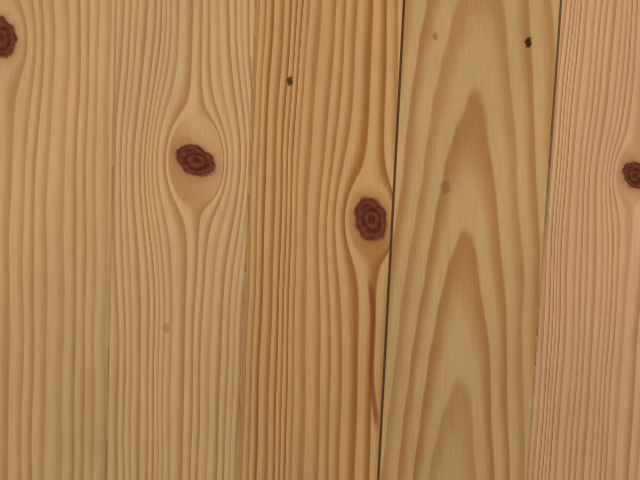
Reproduce this texture procedurally as a Shadertoy shader.

```glsl
// Five slightly slanted pine boards with growth rings, knots and resin.
// Rings are contours of a phase field: straight grain flows around knots,
// while the fourth board has nested arches. Layered sines and cells add wear.

#define RING_WOBBLE 0.0035
#define ARCH_SPACING 0.29
#define ARCH_STEEPNESS 8.0
#define KNOT_REACH 1.35
#define FIBRE_STRENGTH 0.045
#define MOTTLE_STRENGTH 0.022
#define LATEWOOD vec3(0.55, 0.345, 0.165)
#define RUST vec3(0.47, 0.25, 0.14)
#define KNOT_DARK vec3(0.27, 0.14, 0.11)
#define SEAM_DARK vec3(0.25, 0.17, 0.11)

// Base colour of each board
const vec3 EARLYWOOD[5] = vec3[5](
    vec3(0.735, 0.590, 0.400), vec3(0.745, 0.597, 0.415),
    vec3(0.725, 0.560, 0.360), vec3(0.705, 0.560, 0.370),
    vec3(0.760, 0.592, 0.440));

// Ring density at left, at right, and ring contrast
const vec3 GRAIN[5] = vec3[5](
    vec3(52.0, 26.0, 0.62), vec3(76.0, 50.0, 0.58), vec3(72.0, 30.0, 0.92),
    vec3(0.0, 0.0, 0.72), vec3(100.0, 36.0, 0.60));

// Knots: centre, radius, height over width
const vec4 KNOTS[4] = vec4[4](
    vec4(0.003, 0.922, 0.032, 1.35), vec4(0.408, 0.665, 0.041, 0.80),
    vec4(0.773, 0.543, 0.034, 1.40), vec4(1.322, 0.635, 0.025, 1.15));

// Small marks: centre, radius, darkness
const vec4 MARKS[5] = vec4[5](
    vec4(0.604, 0.832, 0.009, 0.85), vec4(1.101, 0.913, 0.010, 0.95),
    vec4(0.347, 0.318, 0.010, 0.28), vec4(0.929, 0.612, 0.014, 0.28),
    vec4(0.907, 0.925, 0.008, 0.35));

float hash(vec2 p) {
    return fract(sin(dot(p, vec2(127.1, 311.7))) * 43758.5);
}

float waves(vec2 p) {
    return (sin(p.x + 1.7 * sin(p.y)) + 0.6 * sin(2.3 * p.y - 1.3 * p.x + 2.0)
          + 0.4 * sin(4.1 * p.x + 3.7 * p.y)) * 0.5;
}

// Distance to the nearest scattered cell point
float cells(vec2 p) {
    vec2 id = floor(p);
    float nearest = 2.0;
    for (int y = -1; y <= 1; y++)
    for (int x = -1; x <= 1; x++) {
        vec2 c = id + vec2(x, y);
        nearest = min(nearest, length(c + vec2(hash(c), hash(c + 37.0)) - p));
    }
    return nearest;
}

// Left edge of a board
float edgeX(float i, float y) {
    float n = i - 1.0;
    return 0.22 + 0.275 * n + 0.009 * n * (n - 1.0) + (0.006 + 0.016 * i) * y;
}

int knotBoard(int k) { return k < 3 ? k : 4; }

float ringPhase(vec2 p, int board) {
    float b = float(board);
    float u = p.x - edgeX(b, p.y);
    u += RING_WOBBLE * waves(vec2(u * 14.0 + b * 3.0, p.y * 6.0 + b));
    if (board == 3) {
        float a = u - 0.155;
        float climb = (p.y - 0.5) * mix(0.5, 1.0, exp(-a * a * 100.0)) + 0.5;
        float arch = climb + ARCH_STEEPNESS * (sqrt(a * a + 0.0025) - 0.05);
        return (arch - 0.2) / ARCH_SPACING + 0.85 + 0.1 * waves(p * vec2(40.0, 9.0));
    }
    for (int k = 0; k < 4; k++) {
        if (knotBoard(k) != board) continue;
        vec2 d = p - KNOTS[k].xy;
        vec2 q = d * vec2(1.0, 0.6);
        float reach = KNOT_REACH * KNOTS[k].z;
        u -= d.x * reach * reach / max(dot(q, q), reach * reach);
    }
    vec3 g = GRAIN[board];
    float phase = g.x * u + (g.y - g.x) * u * u / 0.58;
    return phase + 0.35 * sin(phase * 0.73 + b) + 0.25 * sin(phase * 1.37 + 2.0 * b);
}

void mainImage(out vec4 fragColor, in vec2 fragCoord) {
    vec2 p = fragCoord / iResolution.y;
    float px = 1.0 / iResolution.y;
    int board = 0;
    for (int i = 1; i < 5; i++) board += int(step(edgeX(float(i), p.y), p.x));

    // Growth rings: slow darkening, then a crisper end
    float phase = ringPhase(p, board);
    float t = fract(phase);
    float late = smoothstep(0.25, 0.82, t) * (1.0 - smoothstep(0.86, 1.0, t));
    late *= mix(0.5, 1.0, hash(vec2(floor(phase), float(board))));
    late *= 1.0 - smoothstep(0.25, 0.8, fwidth(phase));
    vec3 col = mix(EARLYWOOD[board], LATEWOOD, late * GRAIN[board].z);

    // Fibres, mottling and uneven light
    col *= 1.0 + FIBRE_STRENGTH * (0.5 - cells(p * vec2(170.0, 14.0)));
    col *= 1.0 + MOTTLE_STRENGTH * waves(p * vec2(19.0, 5.0));
    col *= mix(0.93, 1.015, smoothstep(0.0, 0.7, p.y));

    // Knots with rusty halos
    for (int k = 0; k < 4; k++) {
        if (knotBoard(k) != board) continue;
        vec2 d = (p - KNOTS[k].xy) / KNOTS[k].z;
        d.y = (d.y + 0.25 * d.x) / KNOTS[k].w;
        float e = length(d) + 0.09 * waves(d * 4.0 + float(k));
        col = mix(col, RUST, 0.5 * exp(-3.5 * max(e - 0.9, 0.0)));
        float shade = 0.55 + 0.3 * sin(e * 15.0) + 0.25 * waves(d * 7.0);
        vec3 core = mix(RUST, KNOT_DARK, clamp(shade, 0.0, 1.0));
        col = mix(col, core, 1.0 - smoothstep(0.82, 1.08, e));
    }

    // Small holes and stains
    for (int k = 0; k < 5; k++) {
        vec2 d = (p - MARKS[k].xy) / MARKS[k].z;
        float e = length(d * vec2(1.2, 0.75)) + 0.25 * waves(d * 2.0);
        vec3 tone = mix(RUST, SEAM_DARK * 0.8, MARKS[k].w);
        col = mix(col, tone, MARKS[k].w * (1.0 - smoothstep(0.4, 1.15, e)));
    }

    // Resin streak below the large knot
    float run = clamp((0.42 - p.y) / 0.31, 0.0, 1.0);
    float off = abs(p.x - mix(0.77, 0.783, run) - 0.004 * sin(run * 7.0));
    float ends = smoothstep(0.09, 0.14, p.y) * (1.0 - smoothstep(0.39, 0.43, p.y));
    col = mix(col, RUST, 0.75 * ends * (1.0 - smoothstep(0.002, 0.008, off)));

    // Seams, darkest beside the arched board
    for (int i = 1; i < 5; i++) {
        float gap = abs(p.x - edgeX(float(i), p.y));
        float depth = i == 3 ? 0.85 : (i == 4 ? 0.2 + 0.5 * smoothstep(0.4, 0.8, p.y) : 0.22);
        col = mix(col, SEAM_DARK, depth * (1.0 - smoothstep(0.001, 0.002 + px, gap)));
    }
    fragColor = vec4(col, 1.0);
}
```
